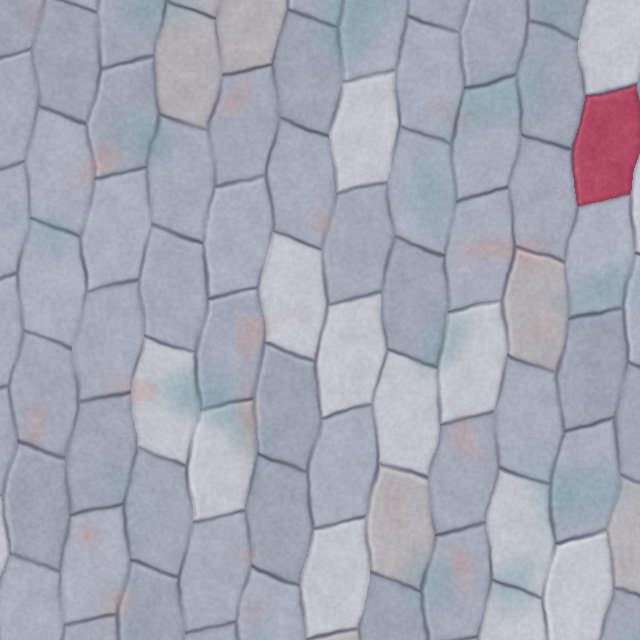
Give the GLSL for this texture, as a WebGL 2 fragment shader.

```glsl
#version 300 es
// Weathered grey paving of interlocking bent stones, slightly tilted, with one red stone.
precision highp float;

uniform vec2 u_resolution;
out vec4 outColor;

const vec2 LATTICE_ORIGIN = vec2(0.512, 0.521);
const vec2 PAIR_STEP = vec2(0.189, -0.0104);   // across two columns
const vec2 ROW_STEP = vec2(0.0117, 0.1745);    // up one stone
const float END_SLANT = 0.16;
const float SIDE_BEND = 0.08;
const vec2 RED_STONE = vec2(4.0, 1.0);

const vec3 GREY = vec3(0.645, 0.662, 0.722);
const vec3 PALE = vec3(0.765, 0.772, 0.805);
const vec3 SAND = vec3(0.735, 0.705, 0.705);
const vec3 TEAL = vec3(0.545, 0.645, 0.685);
const vec3 RUST = vec3(0.75, 0.61, 0.59);
const vec3 RED = vec3(0.68, 0.29, 0.38);
const vec3 JOINT = vec3(0.345, 0.36, 0.42);

float hash(vec2 p, float seed) {
  vec3 q = fract(vec3(p.xyx) * vec3(0.1031, 0.103, 0.0973) + seed * 0.137);
  q += dot(q, q.yzx + 33.33);
  return fract((q.x + q.y) * q.z);
}

float cornerSlope(vec2 corner, vec2 offset) {
  float angle = 6.2832 * hash(corner, 1.0);
  return dot(vec2(cos(angle), sin(angle)), offset);
}

// Gradient noise, roughly -0.7 to 0.7
float noise(vec2 p) {
  vec2 i = floor(p), f = p - i;
  vec2 s = f * f * f * (f * (f * 6.0 - 15.0) + 10.0);
  vec2 e = vec2(1.0, 0.0);
  float low = mix(cornerSlope(i, f), cornerSlope(i + e.xy, f - e.xy), s.x);
  float high = mix(cornerSlope(i + e.yx, f - e.yx), cornerSlope(i + e.xx, f - e.xx), s.x);
  return mix(low, high, s.y);
}

float fbm(vec2 p) {
  float sum = 0.0, gain = 0.6;
  for (int i = 0; i < 4; i++) {
    sum += gain * noise(p);
    p = mat2(1.6, 1.2, -1.2, 1.6) * p + 7.3;
    gain *= 0.6;
  }
  return sum;
}

// Triangle wave: 1 at whole numbers, -1 halfway between
float zigzag(float x) {
  return 4.0 * abs(fract(x) - 0.5) - 1.0;
}

// Returns the stone's id in xy and the position inside it in zw
vec4 stoneCell(vec2 p) {
  vec2 q = inverse(mat2(PAIR_STEP, ROW_STEP)) * (p - LATTICE_ORIGIN);
  float column = 2.0 * q.x + 0.07;
  float row = q.y - END_SLANT * (0.5 - 0.5 * zigzag(0.5 * column));
  float bend = mix(zigzag(row), cos(6.2832 * row), 0.4);
  column -= SIDE_BEND * cos(3.14159 * column) * bend;
  float columnId = floor(column);
  row -= 0.5 * mod(columnId, 2.0);
  return vec4(columnId, floor(row), column - columnId, fract(row));
}

vec3 stoneColor(vec2 id, vec2 p) {
  vec3 color = GREY + 0.055 * (hash(id, 2.0) - 0.5);
  float pick = hash(id, 3.0);
  color = mix(color, PALE, 0.95 * step(0.82, pick));
  color = mix(color, SAND, 0.65 * step(pick, 0.11));
  // Damp teal patches and rare rusty stains
  color = mix(color, TEAL, 0.75 * smoothstep(0.12, 0.5, noise(p * 6.5 + 3.0)));
  color = mix(color, RUST, 0.5 * smoothstep(0.3, 0.55, noise(p * 9.0 + 41.0)));
  return all(equal(id, RED_STONE)) ? RED : color;
}

void main() {
  vec2 p = gl_FragCoord.xy / u_resolution.y;
  float pixel = 1.0 / u_resolution.y;

  // Hand-laid wobble of the edges
  vec2 wobble = vec2(noise(p * 17.0), noise(p * 17.0 + 50.0))
              + 0.3 * vec2(noise(p * 60.0 + 9.0), noise(p * 60.0 + 80.0));
  vec4 cell = stoneCell(p + 0.006 * wobble);
  vec2 id = cell.xy, inside = cell.zw;
  vec2 edge = min(inside, 1.0 - inside) * vec2(0.093, 0.17);

  // Surface: mottling and grain
  vec3 color = stoneColor(id, p);
  color += 0.055 * fbm(p * 24.0) + 0.06 * fbm(p * 115.0);

  // Worn bright rim on the left and top, soft shade near every joint
  float rimDistance = min(inside.x * 0.093, (1.0 - inside.y) * 0.17);
  float rim = smoothstep(0.003, 0.006, rimDistance) * smoothstep(0.014, 0.006, rimDistance);
  color += 0.07 * rim * smoothstep(0.35, 1.0, hash(id, 4.0));
  color -= 0.04 * smoothstep(0.011, 0.002, min(edge.x, edge.y));

  // Joints: end gaps mostly dark, side gaps partly filled
  vec2 gap = 1.0 - smoothstep(vec2(0.0008 - pixel), vec2(0.0042 + pixel), edge);
  float sideFill = 0.42 + 0.9 * noise(p * 13.0 + 20.0);
  float endFill = 0.78 + 0.7 * noise(p * 11.0 + 70.0);
  float joint = max(gap.x * clamp(sideFill, 0.1, 0.9), gap.y * clamp(endFill, 0.25, 1.0));
  color = mix(color, JOINT, joint);

  outColor = vec4(clamp(color, 0.0, 1.0), 1.0);
}
```
